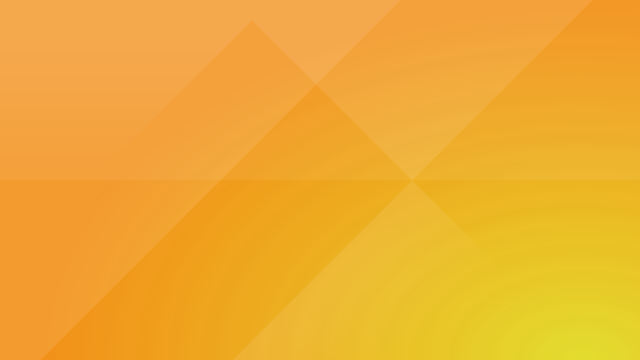
This background is drawn by a Shadertoy shader. Its source:

```glsl
#define GLOW_CENTER vec2(1.62, 0.0)
#define GLOW_RADII vec2(1.45, 0.95)
#define HORIZON 0.5
#define RISE_PEAK -0.243
#define RISE_LEFT 0.113
#define RISE_RIGHT 0.646
#define FALL_LINE 1.6435
#define UPPER_TINT 0.06
#define LEFT_TINT 0.095
#define FACET_TINT 0.09
#define RIPPLE 0.003

const vec3 YELLOW = vec3(0.89, 0.86, 0.18);
const vec3 GOLD   = vec3(0.915, 0.765, 0.15);
const vec3 AMBER  = vec3(0.93, 0.67, 0.12);
const vec3 ORANGE = vec3(0.95, 0.565, 0.10);

// Antialiased half plane: 1 where the signed distance is positive
float side(float dist) {
    float halfWidth = 0.75 / iResolution.y;
    return smoothstep(-halfWidth, halfWidth, dist);
}

// Signed distance to the line x - y = offset, positive to its right
float rising(vec2 p, float offset) {
    return (p.x - p.y - offset) * 0.70711;
}

// Signed distance to the line x + y = offset, positive above it
float falling(vec2 p, float offset) {
    return (p.x + p.y - offset) * 0.70711;
}

// Elliptical glow with faint concentric ripples
vec3 glow(vec2 p) {
    float t = length((p - GLOW_CENTER) / GLOW_RADII);
    vec3 color = mix(YELLOW, GOLD, smoothstep(0.0, 0.34, t) * 0.5 + clamp(t / 0.34, 0.0, 1.0) * 0.5);
    color = mix(color, AMBER, clamp((t - 0.34) / 0.3, 0.0, 1.0));
    color = mix(color, ORANGE, clamp((t - 0.64) / 0.4, 0.0, 1.0));
    float waves = sin(t * 95.0) + 0.6 * sin(t * 57.0 + p.x * 3.0);
    return color + RIPPLE * waves * (1.0 - smoothstep(0.85, 1.1, t));
}

vec3 tint(vec3 color, float amount) {
    return mix(color, vec3(1.0), amount);
}

void mainImage(out vec4 fragColor, in vec2 fragCoord) {
    vec2 p = fragCoord / iResolution.y;
    p.x *= (16.0 / 9.0) * iResolution.y / iResolution.x;

    // Half planes that cut the canvas into facets
    float upper = side(p.y - HORIZON);
    float leftBand = 1.0 - side(rising(p, RISE_LEFT));
    float rightOfCross = side(rising(p, RISE_RIGHT));
    float aboveFall = side(falling(p, FALL_LINE));
    float leftOfPeak = 1.0 - side(rising(p, RISE_PEAK));

    // Facets outside the peak; the left slope fades downward
    float slopeFade = smoothstep(0.48, 0.95, p.y);
    float outsidePeak = max(aboveFall, leftOfPeak * slopeFade);
    float upperFacet = upper * (1.0 - rightOfCross) * outsidePeak;

    // Wedge under the crossing, fading to the lower right
    float wedgeFade = 1.0 - smoothstep(RISE_RIGHT, 1.2, p.x - p.y);
    float lowerFacet = rightOfCross * (1.0 - aboveFall) * wedgeFade;

    // Translucent white layers over the glow
    vec3 color = glow(p);
    color = tint(color, UPPER_TINT * upper);
    color = tint(color, LEFT_TINT * leftBand);
    color = tint(color, FACET_TINT * max(upperFacet, lowerFacet));
    fragColor = vec4(color, 1.0);
}
```
